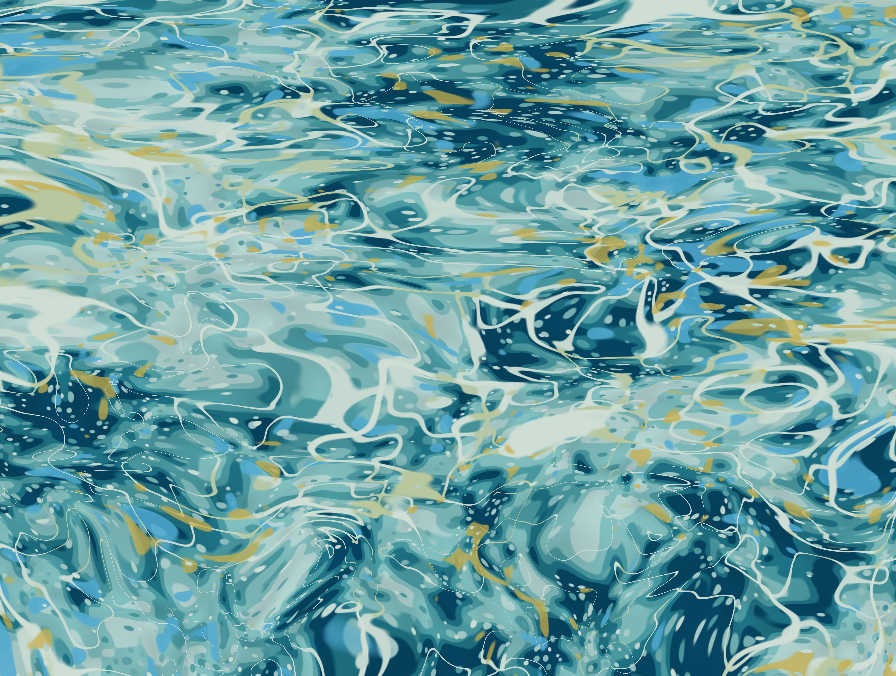
This texture is drawn by a Shadertoy shader. Its source:

```glsl
// Painted sea surface: teal blobs, winding pale foam lines, ripples and small dabs in perspective.

const vec3 DEEP  = vec3(0.02, 0.26, 0.37);
const vec3 DARK  = vec3(0.11, 0.43, 0.50);
const vec3 TEAL  = vec3(0.28, 0.58, 0.61);
const vec3 AQUA  = vec3(0.48, 0.71, 0.71);
const vec3 MIST  = vec3(0.66, 0.79, 0.78);
const vec3 FOAM  = vec3(0.81, 0.87, 0.83);
const vec3 CREAM = vec3(0.72, 0.78, 0.62);
const vec3 SKY   = vec3(0.32, 0.67, 0.82);
const vec3 OCHRE = vec3(0.78, 0.68, 0.30);

float hash(vec2 p) {
    vec3 h = fract(p.xyx * 0.1031);
    h += dot(h, h.yzx + 33.33);
    return fract((h.x + h.y) * h.z);
}

// Value noise centred on zero
float noise(vec2 p, float seed) {
    p += seed * vec2(17.3, 9.7);
    vec2 cell = floor(p), f = fract(p);
    f = f * f * (3.0 - 2.0 * f);
    float low  = mix(hash(cell), hash(cell + vec2(1, 0)), f.x);
    float high = mix(hash(cell + vec2(0, 1)), hash(cell + vec2(1, 1)), f.x);
    return mix(low, high, f.y) - 0.5;
}

vec2 noise2(vec2 p, float seed) {
    return vec2(noise(p, seed), noise(p, seed + 5.0));
}

// Soft threshold
float above(float value, float edge, float blur) {
    return smoothstep(edge - blur, edge + blur, value);
}

// Flattens and tightens the waves towards the top
vec2 perspective(vec2 p) {
    return vec2((p.x - 0.66) * (1.05 - 0.48 * p.y), p.y + 0.7 * p.y * p.y);
}

// Soft oval with value 1 in its middle
float patchAt(vec2 p, vec2 centre, vec2 size) {
    vec2 d = (p - centre) / size;
    return exp(-dot(d, d));
}

// Concentric oval waves that fade outwards
float ripple(vec2 p, vec2 centre, float radius, float spacing) {
    float r = length((p - centre) * vec2(1.0, 1.5));
    return sin(r * 6.2832 / spacing) * (1.0 - smoothstep(0.3 * radius, radius, r));
}

// Line along the zero contour of a noise field
float strand(float field, float width) {
    return 1.0 - smoothstep(width * 0.65, width * 1.35, abs(field));
}

// Scattered round dabs: x is coverage, y a random value for colour
vec2 dabs(vec2 p, float density, float seed) {
    p.x += 0.5 * mod(floor(p.y), 2.0);
    vec2 cell = floor(p) + seed * 31.0;
    float size = mix(0.18, 0.38, hash(cell + 3.7));
    vec2 jitter = (vec2(hash(cell + 8.1), hash(cell + 15.9)) - 0.5) * (0.9 - 2.0 * size);
    float d = length(fract(p) - 0.5 - jitter);
    float present = step(hash(cell), density);
    return vec2(present * (1.0 - above(d, size, 0.07)), hash(cell + 23.3));
}

void mainImage(out vec4 fragColor, in vec2 fragCoord) {
    vec2 p = fragCoord / iResolution.y;

    // Winding water coordinates
    vec2 water = perspective(p);
    vec2 q = water + 0.11 * noise2(water * 6.0, 1.0);
    q += 0.035 * noise2(q * 18.0, 2.0);
    vec2 bent = p + 0.6 * (q - water);

    // Ripples and broad shadows
    float rings = ripple(bent, vec2(0.44, 0.15), 0.20, 0.030)
                + ripple(bent, vec2(0.97, 0.19), 0.24, 0.042)
                + ripple(bent, vec2(0.90, 0.75), 0.18, 0.036);
    float shade = patchAt(bent, vec2(1.20, 0.64), vec2(0.20, 0.07))
                + patchAt(bent, vec2(1.05, 0.03), vec2(0.16, 0.08))
                + patchAt(bent, vec2(0.89, 0.47), vec2(0.08, 0.07))
                + patchAt(bent, vec2(0.12, 0.36), vec2(0.17, 0.10))
                + patchAt(bent, vec2(0.66, 0.85), vec2(0.26, 0.07));
    float light = patchAt(bent, vec2(0.20, 0.80), vec2(0.35, 0.16))
                + patchAt(bent, vec2(0.65, 0.55), vec2(0.25, 0.10));

    // Tone in stepped paint colours
    float broad = noise(q * 4.0, 3.0);
    float tone = 0.40 * broad + 0.55 * noise(q * 13.0, 4.0) + 0.50 * noise(q * 42.0, 6.0);
    tone = tone / 0.181 + 0.14 + 0.5 * rings - 1.15 * shade + 0.45 * light;
    vec3 col = mix(DEEP, DARK, above(tone, -1.25, 0.10));
    col = mix(col, TEAL, above(tone, -0.65, 0.10));
    col = mix(col, AQUA, above(tone, 0.03, 0.10));
    col = mix(col, MIST, above(tone, 1.0, 0.10));
    col *= 1.0 + 0.14 * noise(q * 34.0, 7.0);

    // Dabs gather in the shadows
    float gloom = clamp(0.35 + shade - 1.6 * broad - 0.4 * light, 0.0, 1.0);
    vec2 spots = dabs(q * 62.0, 0.12 + 0.28 * gloom, 1.0);
    col = mix(col, mix(TEAL, MIST, spots.y), spots.x);

    // Blue accents
    float blue = noise(q * 36.0, 8.0) + 0.5 * noise(q * 6.0, 9.0);
    col = mix(col, SKY, 0.85 * above(blue, 0.36, 0.04));

    // Foam strands, partly warm in hue
    float warmth = noise(q * 9.0, 10.0) + 0.6 * noise(q * 30.0, 11.0);
    vec3 foam = mix(FOAM, CREAM, above(warmth, 0.17, 0.06));
    float swell = clamp(1.0 + 2.2 * noise(q * 5.0, 12.0) + 0.8 * broad - 0.6 * shade + 0.2 * light, 0.15, 1.8);
    float wide = strand(noise(q * 11.0, 13.0) + 0.06 * rings, 0.031 * swell);
    float fine = strand(noise(q * 23.0, 14.0) + 0.08 * rings, 0.044 * swell);
    col = mix(col, mix(foam, MIST, 0.25), fine);
    col = mix(col, foam, wide);

    // Ochre and white flecks
    float gold = noise(q * 40.0, 15.0) + 0.5 * noise(q * 7.0, 16.0);
    col = mix(col, OCHRE, 0.75 * above(gold, 0.41, 0.04));
    vec2 flecks = dabs(q * 80.0, 0.07, 2.0);
    col = mix(col, mix(MIST, FOAM, flecks.y), flecks.x);

    fragColor = vec4(col, 1.0);
}
```
